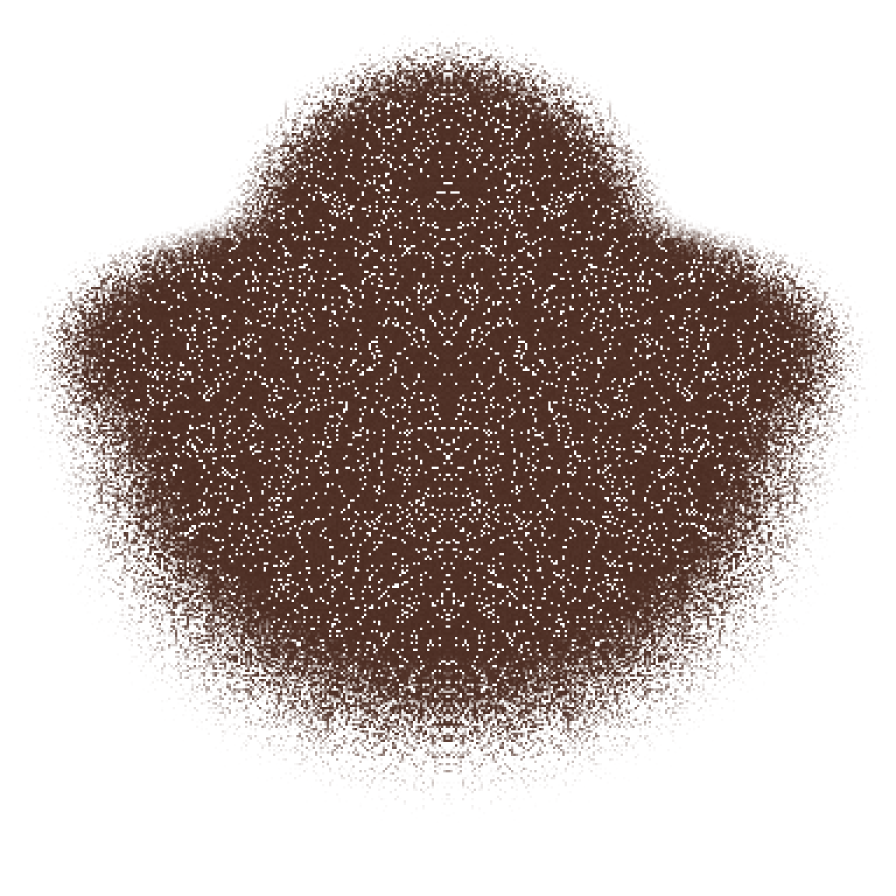
A WebGL 2 fragment shader for this background:

```glsl
#version 300 es
precision highp float;
// A mirrored cloud of dark brown dust on white, dense inside and grainy at its soft rim.

#define BROWN vec3(0.31, 0.19, 0.15)
#define PAPER vec3(1.0)
#define GRAINS 384.0      // grain cells across the canvas
#define SPECKS 0.09       // share of bare cells inside the cloud
#define GRAIN_SOFT 0.42   // tonal softness of a single grain
#define BLEND 0.035       // rounding where the lobes join
#define RIM_TOP 0.058     // half width of the fade, upper side
#define RIM_BOTTOM 0.132  // half width of the fade, lower side
#define SAMPLES 3         // antialiasing samples per axis

uniform vec2 u_resolution;
out vec4 fragColor;

float hash(vec2 p) {
  vec3 q = fract(vec3(p.xyx) * 0.1031);
  q += dot(q, q.yzx + 33.33);
  return fract((q.x + q.y) * q.z);
}

// Approximate signed distance to an ellipse
float ellipse(vec2 p, vec2 r) {
  p.x += 1e-4;
  float k = length(p / r);
  return k * (k - 1.0) / length(p / (r * r));
}

float smoothMin(float a, float b, float k) {
  float h = max(k - abs(a - b), 0.0) / k;
  return min(a, b) - 0.25 * k * h * h;
}

// Outline made of a dome, wide shoulders and a deep bowl
float cloud(vec2 p) {
  float dome = length(p - vec2(0.0, 0.70)) - 0.225;
  float shoulders = ellipse(p - vec2(0.0, 0.603), vec2(0.425, 0.173));
  vec2 b = p - vec2(0.0, 0.557);
  float bowl = ellipse(b, vec2(0.38, b.y > 0.0 ? 0.165 : 0.368));
  return smoothMin(smoothMin(dome, shoulders, BLEND), bowl, BLEND);
}

vec3 dust(vec2 p) {
  p.x = abs(p.x - 0.5);
  vec2 cell = floor(p * GRAINS);

  // Density falls off across the rim
  float rim = mix(RIM_BOTTOM, RIM_TOP, smoothstep(0.2, 0.75, p.y));
  float density = 1.0 - smoothstep(-rim, rim, cloud(p));

  // Grain threshold, calmed into smooth haze at the neck
  vec2 neck = (p - vec2(0.29, 0.755)) / vec2(0.08, 0.045);
  float threshold = mix(hash(cell + 17.0), 0.5, 0.8 * exp(-dot(neck, neck)));
  float level = density * (1.0 + 2.0 * GRAIN_SOFT) - GRAIN_SOFT - threshold;
  float cover = smoothstep(-GRAIN_SOFT, GRAIN_SOFT, level);

  // Bare specks and a faint mottling of the brown
  cover *= step(SPECKS, hash(cell + vec2(431.0, 277.0)));
  vec3 brown = BROWN + 0.03 * (hash(cell + 91.0) - 0.5);
  return mix(PAPER, brown, cover);
}

void main() {
  float side = min(u_resolution.x, u_resolution.y);
  vec3 color = vec3(0.0);
  for (int j = 0; j < SAMPLES; j++) {
    for (int i = 0; i < SAMPLES; i++) {
      vec2 offset = (vec2(i, j) + 0.5) / float(SAMPLES) - 0.5;
      vec2 p = (gl_FragCoord.xy + offset - 0.5 * u_resolution) / side + 0.5;
      color += dust(p);
    }
  }
  fragColor = vec4(color / float(SAMPLES * SAMPLES), 1.0);
}
```
